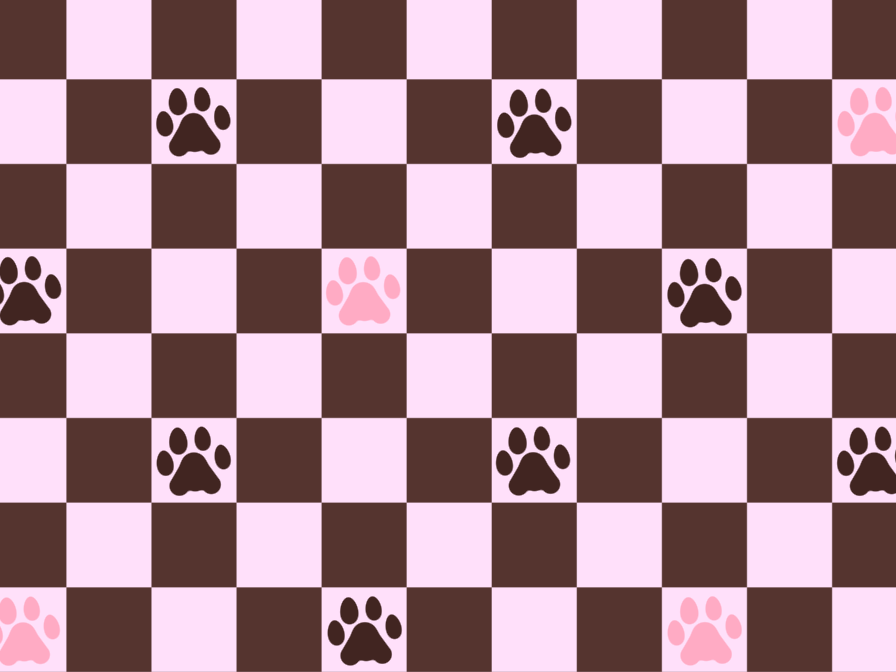
Reproduce this pattern procedurally as a Shadertoy shader.

```glsl
// Checkerboard of brown and pale pink tiles with scattered paw prints.
#define TILE vec2(0.1266, 0.1260)    // tile size, in canvas heights
#define LEFT_EDGE -0.0278            // left side of the first column
#define JITTER 0.012                 // paw wander, in tiles
#define SOFTNESS 1.4                 // edge width, in pixels
#define BROWN vec3(0.333, 0.204, 0.184)
#define PALE vec3(1.0, 0.88, 0.98)
#define PINK vec3(1.0, 0.67, 0.77)
#define DARK vec3(0.255, 0.145, 0.13)

vec2 hash22(vec2 p) {
    vec3 q = fract(p.xyx * vec3(0.1031, 0.1030, 0.0973));
    q += dot(q, q.yzx + 33.33);
    return fract((q.xx + q.yz) * q.zy);
}

float smoothMin(float a, float b, float k) {
    float h = max(k - abs(a - b), 0.0) / k;
    return min(a, b) - 0.25 * k * h * h;
}

// Leaning oval, a little wider at its base
float toe(vec2 p, vec2 center, vec2 radii, float lean) {
    float c = cos(lean), s = sin(lean);
    p -= center;
    p = vec2(c * p.x + s * p.y, c * p.y - s * p.x);
    p.x *= 1.0 + 0.9 * p.y;
    float k = length(p / radii);
    return k * (k - 1.0) / max(length(p / (radii * radii)), 1e-4);
}

// Capsule whose radius changes from a to b
float taperedCapsule(vec2 p, vec2 a, vec2 b, float ra, float rb) {
    vec2 ab = b - a;
    float h = clamp(dot(p - a, ab) / dot(ab, ab), 0.0, 1.0);
    return length(p - a - h * ab) - mix(ra, rb, h);
}

// Signed distance to a paw print inside the unit tile
float paw(vec2 p) {
    vec2 crown = vec2(0.505, 0.44);
    float pad = taperedCapsule(p, crown, vec2(0.335, 0.20), 0.145, 0.117);
    pad = smoothMin(pad, taperedCapsule(p, crown, vec2(0.71, 0.215), 0.145, 0.112), 0.04);
    pad = smoothMin(pad, length(p - vec2(0.52, 0.29)) - 0.155, 0.04);
    float toes = toe(p, vec2(0.165, 0.468), vec2(0.098, 0.15), 0.15);
    toes = min(toes, toe(p, vec2(0.32, 0.729), vec2(0.106, 0.16), 0.08));
    toes = min(toes, toe(p, vec2(0.606, 0.757), vec2(0.094, 0.143), 0.12));
    toes = min(toes, toe(p, vec2(0.84, 0.541), vec2(0.092, 0.147), 0.20));
    return min(pad, toes);
}

void mainImage(out vec4 fragColor, in vec2 fragCoord) {
    vec2 uv = fragCoord / iResolution.y;
    vec2 grid = (uv - vec2(LEFT_EDGE, 0.0)) / TILE;
    vec2 cell = floor(grid);
    float edge = SOFTNESS / (iResolution.y * TILE.y);

    // Checker: product of two softened square waves
    vec2 wave = abs(mod(grid - 0.5, 2.0) - 1.0) - 0.5;
    wave = clamp(2.0 * wave / edge, -1.0, 1.0);
    vec3 color = mix(BROWN, PALE, 0.5 + 0.5 * wave.x * wave.y);

    // Paws on every fourth diagonal of the even rows
    float diagonal = cell.x + cell.y;
    if (mod(cell.y, 2.0) < 0.5 && mod(diagonal, 4.0) < 0.5) {
        bool isPink = mod(diagonal, 16.0) < 0.5
            || (mod(diagonal, 8.0) < 0.5 && mod(cell.y, 4.0) < 0.5);
        vec2 wander = JITTER * (2.0 * hash22(cell + 7.0) - 1.0);
        float d = paw(fract(grid) - wander + vec2(0.008, 0.0));
        float cover = clamp(0.5 - d / edge, 0.0, 1.0);
        color = mix(color, isPink ? PINK : DARK, cover);
    }
    fragColor = vec4(color, 1.0);
}
```
